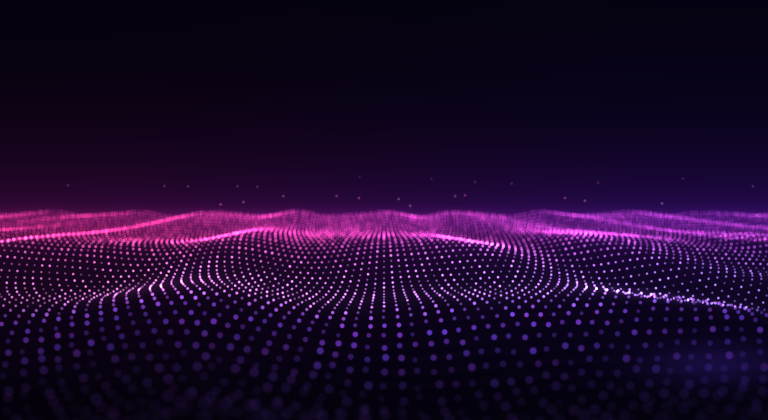
Write a Shadertoy shader that draws this background.

```glsl
// A rolling sea of glowing dots under a dark violet sky. Each row of a
// perspective grid is lifted by layered sines; every pixel measures its
// nearest dot per row, with lens blur growing away from the focal depth.

float hash(vec2 p) {
    p = fract(p * vec2(0.1031, 0.1137));
    p += dot(p, p.yx + 33.33);
    return fract((p.x + p.y) * p.x * 91.7);
}

// Height of the surface; u is logarithmic depth, zero at the front crest.
float waveHeight(float across, float u) {
    float swell = -0.065 * cos(1.85 * across - 0.1 + 2.2 * u);
    float ridge = 0.085 * cos(7.5 * u + 0.7 * sin(0.9 * across) * u);
    float ripple = 0.028 * sin(3.1 * across + 4.0 * u);
    return swell + ridge + ripple;
}

vec3 skyAndHaze(vec2 p, float side) {
    vec3 night = mix(vec3(0.016, 0.004, 0.045), vec3(0.012, 0.006, 0.06), side);
    vec3 dusk = mix(vec3(0.19, 0.03, 0.18), vec3(0.14, 0.035, 0.26), side);
    float above = max(p.y - 0.49, 0.0);
    float below = max(0.49 - p.y, 0.0);
    vec3 col = night + dusk * exp(-above * 6.5) * exp(-below * 8.0);

    // Rosy mist where the far rows merge
    float mist = exp(-pow((p.y - 0.462) / 0.034, 2.0));
    col += mist * mix(vec3(0.17, 0.035, 0.10), vec3(0.11, 0.03, 0.13), side);
    return col;
}

vec3 dotColor(float depth, float side, float tint) {
    vec3 rose = mix(vec3(0.80, 0.22, 0.43), vec3(0.62, 0.24, 0.62), side * 0.8);
    vec3 pale = mix(vec3(0.95, 0.55, 0.88), vec3(0.76, 0.55, 1.0), side);
    vec3 indigo = mix(vec3(0.38, 0.22, 0.78), vec3(0.50, 0.18, 0.62), tint * 0.5);
    vec3 col = mix(rose, pale, smoothstep(0.10, 0.20, depth));
    return mix(col, indigo, smoothstep(0.25, 0.34, depth));
}

vec3 dotSea(vec2 p, float side, float pixel) {
    vec3 light = vec3(0.0);
    for (int i = 0; i < 50; i++) {
        // depth is the drop below the vanishing line, large when near
        float row = float(i);
        float depth = 0.6 * exp(-0.048 * row);
        float u = log(0.3 / depth);
        float gap = 0.105 * depth;
        float column = floor(p.x / gap + 0.5);
        float seed = hash(vec2(column + 211.0, row + 17.0));

        float across = column * 0.105;
        float near = max(depth - 0.27, 0.0);
        float y = 0.545 - depth + depth * waveHeight(across, u);
        vec2 center = vec2(column * gap, y);
        center += near * 0.09 * (vec2(seed, fract(seed * 7.3)) - 0.5);

        // Lens blur sets size, softness and strength
        float radius = 0.0027 + 0.046 * near + 0.022 * max(0.17 - depth, 0.0);
        radius *= 0.85 + 0.3 * seed;
        float soft = max(pixel * 0.9, radius * 0.4);
        float disc = 1.0 - smoothstep(radius - soft, radius + soft, distance(p, center));
        float gain = mix(0.2, 1.0, smoothstep(0.07, 0.18, depth));
        gain *= mix(1.0, 0.18, smoothstep(0.28, 0.44, depth));
        gain *= 1.0 - 0.65 * smoothstep(0.42, 0.6, depth);
        gain *= 0.45 + 0.75 * seed;

        // Broad halo that lets crowded crests glow
        float dy = (p.y - y) / 0.011;
        float halo = 0.022 * exp(-dy * dy) * smoothstep(0.42, 0.28, 0.7 - depth);
        halo += 0.018 * exp(-dy * dy) * (1.0 - smoothstep(0.28, 0.40, depth));
        light += dotColor(depth, side, fract(seed * 13.7)) * (disc * gain + halo);
    }
    return light;
}

// Sparse drifting specks, one candidate per cell
vec3 specks(vec2 p, float pixel) {
    vec2 cell = floor(p * 22.0);
    float seed = hash(cell + 71.0);
    vec2 spot = 0.2 + 0.6 * vec2(fract(seed * 17.0), fract(seed * 41.0));
    float d = length(fract(p * 22.0) - spot) / 22.0;
    float mask = 1.0 - smoothstep(0.001, 0.003 + pixel, d);
    float band = smoothstep(0.47, 0.50, p.y) * (1.0 - smoothstep(0.51, 0.62, p.y));
    vec3 tint = mix(vec3(0.55, 0.22, 0.35), vec3(0.40, 0.35, 0.30), fract(seed * 29.0));
    return tint * mask * band * step(0.72, seed) * 0.6;
}

void mainImage(out vec4 fragColor, in vec2 fragCoord) {
    float pixel = 1.0 / iResolution.y;
    vec2 p = vec2(fragCoord.x - 0.5 * iResolution.x, fragCoord.y) * pixel;
    float side = smoothstep(-0.85, 0.85, p.x);

    vec3 col = skyAndHaze(p, side);
    col += dotSea(p, side, pixel) * mix(1.0, 0.8, smoothstep(0.4, 0.95, abs(p.x)));
    col += specks(p, pixel);

    // Blue bloom low on the right, then the dark foreground
    vec2 q = (p - vec2(0.79, 0.13)) / vec2(0.16, 0.05);
    col += vec3(0.07, 0.04, 0.17) * exp(-dot(q, q));
    col *= mix(0.65, 1.0, smoothstep(0.0, 0.16, p.y));
    fragColor = vec4(min(col, 1.0), 1.0);
}
```
